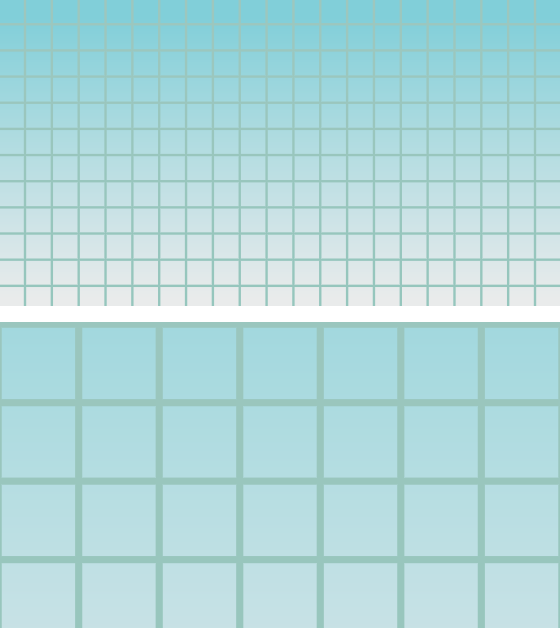
Top: the whole. Bottom: its middle third, enlarged.
A Shadertoy shader for this pattern:

```glsl
// Square grid of soft green lines over a vertical fade from aqua to pale grey.

// Background colour by depth: 0 at the top edge, 1 at the bottom.
vec3 skyFade(float depth) {
    vec3 aqua = vec3(0.505, 0.810, 0.850);
    vec3 mist = vec3(0.690, 0.862, 0.880);
    vec3 haze = vec3(0.795, 0.888, 0.903);
    vec3 pale = vec3(0.912, 0.922, 0.922);
    vec3 color = mix(aqua, mist, smoothstep(0.0, 0.12, depth) * clamp((depth - 0.05) / 0.41, 0.0, 1.0));
    color = mix(color, haze, clamp((depth - 0.46) / 0.24, 0.0, 1.0));
    return mix(color, pale, clamp((depth - 0.70) / 0.27, 0.0, 1.0));
}

// Distance from each coordinate to its nearest grid line.
vec2 gridDistance(vec2 p, vec2 firstLine, vec2 cell) {
    return abs(fract((p - firstLine) / cell + 0.5) - 0.5) * cell;
}

void mainImage(out vec4 fragColor, in vec2 fragCoord) {
    // Height-based units, measured from the upper left corner.
    vec2 p = vec2(fragCoord.x, iResolution.y - fragCoord.y) / iResolution.y;
    float pixel = 1.0 / iResolution.y;

    // Line coverage, filtered over one pixel.
    vec2 edge = gridDistance(p, vec2(0.0817, 0.0793), vec2(0.08772, 0.08548)) - 0.0039;
    vec2 coverage = clamp(0.5 - edge / pixel, 0.0, 1.0);
    float line = max(coverage.x, coverage.y);

    // Lines turn slightly greener towards the bottom.
    vec3 lineColor = mix(vec3(0.615, 0.780, 0.745), vec3(0.585, 0.775, 0.740), p.y);
    fragColor = vec4(mix(skyFade(p.y), lineColor, line), 1.0);
}
```
